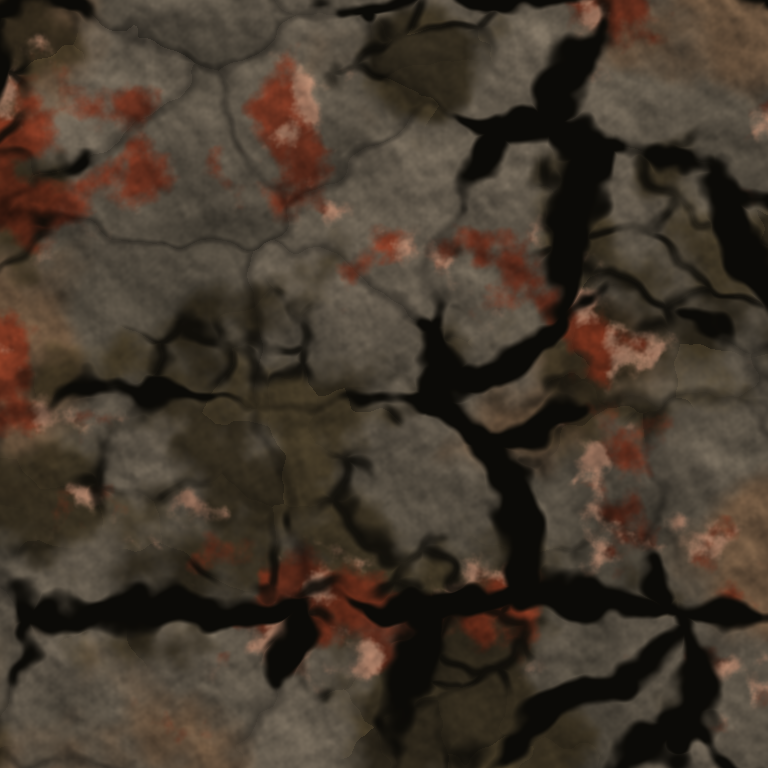
Reproduce this texture procedurally as a WebGL 1 fragment shader.

```glsl
precision highp float;
// Weathered, fractured rock: warped cellular slabs split by dark open gaps,
// with finer cellular rubble in soil-filled hollows. Layered noise adds
// brown stains, rust-red patches with pale flecks, and soft surface relief.

uniform vec2 u_resolution;

const vec2 SLAB_SCALE = vec2(3.6, 5.0);
const vec2 RUBBLE_SCALE = vec2(9.0, 12.0);
const float WARP = 0.20;           // large bends of the slabs
const float RAGGED = 0.024;        // small bends of the edges
const float GAP_HALF_WIDTH = 0.125; // in slab cells
const float RELIEF = 1.5;
const float GRAIN = 0.035;

const vec3 STONE_DARK = vec3(0.265, 0.242, 0.203);
const vec3 STONE_LIGHT = vec3(0.415, 0.375, 0.320);
const vec3 BROWN = vec3(0.390, 0.295, 0.210);
const vec3 SOIL = vec3(0.180, 0.150, 0.092);
const vec3 RUST = vec3(0.410, 0.160, 0.090);
const vec3 PALE = vec3(0.640, 0.480, 0.390);
const vec3 GAP = vec3(0.045, 0.040, 0.026);

vec2 hash2(vec2 p) {
  p = vec2(dot(p, vec2(127.1, 311.7)), dot(p, vec2(269.5, 183.3)));
  return fract(sin(p) * 43758.55);
}

float noise(vec2 p) {
  vec2 i = floor(p), f = fract(p);
  f = f * f * (3.0 - 2.0 * f);
  float low = mix(hash2(i).x, hash2(i + vec2(1.0, 0.0)).x, f.x);
  float high = mix(hash2(i + vec2(0.0, 1.0)).x, hash2(i + 1.0).x, f.x);
  return mix(low, high, f.y);
}

float fbm(vec2 p) {
  float sum = 0.0, amp = 0.5;
  for (int k = 0; k < 5; k++) {
    sum += amp * noise(p);
    p = mat2(1.6, 1.2, -1.2, 1.6) * p + 7.3;
    amp *= 0.5;
  }
  return sum / 0.97;
}

// Cellular noise: x = distance to border, y = cell id, z = height above centre
vec3 cells(vec2 p) {
  vec2 base = floor(p), nearCell = vec2(0.0), nearest = vec2(0.0);
  float best = 9.0;
  for (int j = -1; j <= 1; j++) {
    for (int i = -1; i <= 1; i++) {
      vec2 cell = base + vec2(float(i), float(j));
      vec2 toSeed = cell + hash2(cell) - p;
      float d = dot(toSeed, toSeed);
      if (d < best) { best = d; nearest = toSeed; nearCell = cell; }
    }
  }
  float border = 9.0;
  for (int j = -2; j <= 2; j++) {
    for (int i = -2; i <= 2; i++) {
      vec2 cell = nearCell + vec2(float(i), float(j));
      vec2 toSeed = cell + hash2(cell) - p;
      vec2 across = toSeed - nearest;
      if (dot(across, across) > 0.0001)
        border = min(border, dot(0.5 * (toSeed + nearest), normalize(across)));
    }
  }
  return vec3(border, hash2(nearCell + 31.7).y, -nearest.y);
}

void main() {
  vec2 uv = gl_FragCoord.xy / min(u_resolution.x, u_resolution.y);
  vec2 bend = vec2(fbm(uv * 4.0 + 3.1), fbm(uv * 4.0 + 41.7)) - 0.5;
  vec2 ragged = vec2(noise(uv * 34.0), noise(uv * 34.0 + 19.0)) - 0.5;
  vec2 p = uv + WARP * bend + RAGGED * ragged;

  // Slabs, and the gaps that open and close along their borders
  vec3 slab = cells(p * SLAB_SCALE + 5.0);
  float openness = smoothstep(0.40, 0.68, fbm(uv * 4.5 + 23.0));
  float halfWidth = GAP_HALF_WIDTH * openness;
  float gap = 1.0 - smoothstep(halfWidth - 0.03, halfWidth + 0.035, slab.x);
  gap *= smoothstep(0.08, 0.35, openness);
  float seam = 1.0 - smoothstep(0.0, 0.07, slab.x);

  // Rubble lies in the soil-filled hollows
  float soilField = fbm(uv * 5.5 + 61.0);
  float hollow = smoothstep(0.50, 0.64, soilField);
  vec3 rubble = cells(p * RUBBLE_SCALE + 17.0);
  float chink = 1.0 - smoothstep(0.02, 0.17, rubble.x);
  chink *= hollow * smoothstep(0.35, 0.60, noise(uv * 13.0 + 8.0));

  // Stone tone: tilt per slab, mottling, and relief lit from above
  float mottle = fbm(uv * 13.0 + 90.0);
  float relief = mottle - fbm((uv + vec2(0.004, 0.010)) * 13.0 + 90.0);
  float tone = 0.56 + 0.55 * (slab.y - 0.5) + 0.9 * (mottle - 0.5);
  tone += 0.22 * slab.z - 0.20 * hollow * (1.0 - rubble.y);
  vec3 color = mix(STONE_DARK, STONE_LIGHT, clamp(tone, 0.0, 1.0));

  // Stains
  float brown = smoothstep(0.49, 0.66, fbm(uv * 4.0 + 130.0));
  color = mix(color, BROWN * (0.75 + 0.5 * mottle), 0.80 * brown);
  float soil = smoothstep(0.53, 0.68, soilField + 0.25 * (mottle - 0.5));
  color = mix(color, SOIL * (0.7 + 0.6 * rubble.y), 0.85 * soil);
  float rustField = fbm(uv * 5.0 + 177.0) + 0.30 * (fbm(uv * 22.0) - 0.5);
  float rust = smoothstep(0.61, 0.73, rustField);
  color = mix(color, RUST * (0.6 + 0.8 * mottle), 0.85 * rust);
  float fleck = smoothstep(0.56, 0.72, fbm(uv * 17.0 + 211.0));
  color = mix(color, PALE, 0.9 * fleck * smoothstep(0.57, 0.66, rustField));

  // Light, grain and dark openings
  color *= 1.0 + RELIEF * relief + GRAIN * (2.0 * noise(uv * 150.0) - 1.0);
  color *= 1.0 - 0.28 * seam;
  color = mix(color, GAP, max(gap, 0.85 * chink));
  gl_FragColor = vec4(clamp(color, 0.0, 1.0), 1.0);
}
```
